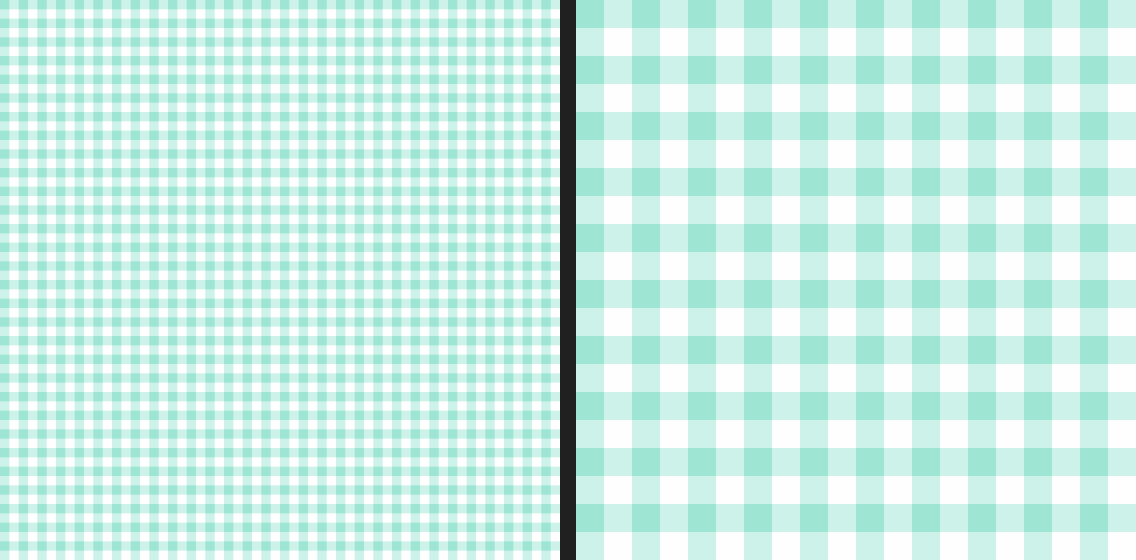
Left, the full canvas; right, a detail of the centre.
This pattern is drawn by a WebGL 1 fragment shader. Its source:

```glsl
precision highp float;

// Mint gingham: 30 by 30 repeats of equal coloured and white bands.
// Two box-filtered square waves, one per axis, are woven together:
// no band gives white, one band gives pale mint, a crossing gives deep mint.

uniform vec2 u_resolution;

const float REPEATS = 30.0;    // repeats along each side
const float BAND_WIDTH = 0.5;  // coloured share of one repeat

const vec3 WHITE = vec3(0.995, 0.998, 0.996);
const vec3 PALE_MINT = vec3(0.802, 0.949, 0.914);
const vec3 DEEP_MINT = vec3(0.618, 0.898, 0.828);

// Total band length from 0 to x, for bands that start each unit repeat
float bandIntegral(float x, float width) {
  return floor(x) * width + min(fract(x), width);
}

// Average band coverage over a window centred on x
float bandCoverage(float x, float width, float window) {
  float start = bandIntegral(x - 0.5 * window, width);
  float end = bandIntegral(x + 0.5 * window, width);
  return clamp((end - start) / window, 0.0, 1.0);
}

// Colour of the cloth where the two sets of bands overlap
vec3 weave(float across, float down) {
  vec3 gap = mix(WHITE, PALE_MINT, across);
  vec3 band = mix(PALE_MINT, DEEP_MINT, across);
  return mix(gap, band, down);
}

void main() {
  vec2 uv = gl_FragCoord.xy / u_resolution;
  // Bands are laid from the top left corner
  vec2 cloth = vec2(uv.x, 1.0 - uv.y) * REPEATS;
  vec2 pixel = REPEATS / u_resolution;

  float across = bandCoverage(cloth.x, BAND_WIDTH, pixel.x);
  float down = bandCoverage(cloth.y, BAND_WIDTH, pixel.y);
  gl_FragColor = vec4(weave(across, down), 1.0);
}
```
